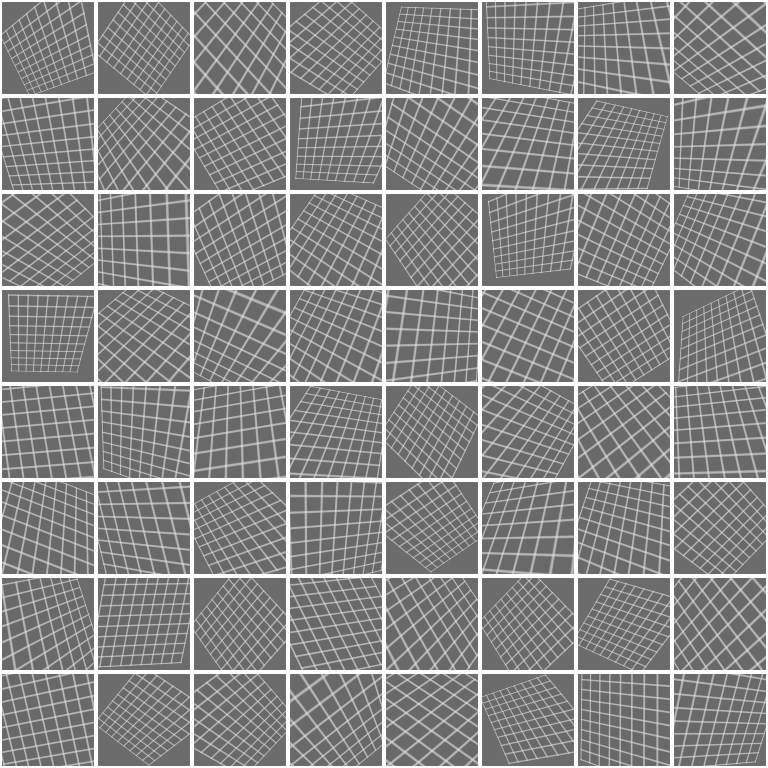
This pattern is drawn by a WebGL 2 fragment shader. Its source:

```glsl
#version 300 es
precision highp float;

uniform vec2 u_resolution;
out vec4 fragColor;

const float TILES = 8.0;            // repeats across and down
const float FRAME_WIDTH = 0.042;    // white frame, in tiles
const float GRID_HALF = 4.5;        // half the grid size, in meshes
const float LINE_HALF = 0.068;      // half line width, in meshes
const float LINE_SOFTNESS = 0.05;   // least edge blur, in meshes
const vec2 MESH_RANGE = vec2(6.4, 11.6); // meshes per tile, large to small
const float MAX_TURN = 0.785;       // radians either way
const float MAX_TILT = 0.42;        // perspective strength
const float MAX_SKEW = 0.16;
const float MAX_SHIFT = 0.5;        // grid offset, in meshes

const float GROUND = 0.425;
const float MESH_FILL = 0.41;
const float LINE = 0.71;
const float CROSSING = 0.82;
const float FRAME = 1.0;

// Four random values in 0..1 for a tile
vec4 hash4(vec2 tile, float seed) {
    vec4 p = fract(vec4(tile.xyx, seed + tile.y) * vec4(0.1031, 0.1030, 0.0973, 0.1099));
    p += dot(p, p.wzxy + 33.33);
    return fract((p.xxyz + p.yzzw) * p.zywx);
}

mat2 rotation(float angle) {
    float c = cos(angle), s = sin(angle);
    return mat2(c, s, -s, c);
}

// Grey level of a tilted, finite grid; p is centred on the tile
float tiltedGrid(vec2 p, vec2 tile, float pixel) {
    vec4 pose = hash4(tile, 3.7);
    vec4 warp = hash4(tile, 19.3) * 2.0 - 1.0;

    // Projective map from tile to mesh coordinates
    float density = mix(MESH_RANGE.x, MESH_RANGE.y, pose.y * sqrt(pose.y));
    float depth = 1.0 + dot(warp.xy * MAX_TILT, p);
    vec2 q = rotation((pose.x * 2.0 - 1.0) * MAX_TURN) * p;
    q += warp.z * MAX_SKEW * q.yx;
    vec2 mesh = q * density / depth + (pose.zw * 2.0 - 1.0) * MAX_SHIFT;

    // Lines lie on half integers
    float meshPixel = pixel * density / depth;
    float edge = max(LINE_SOFTNESS, 0.7 * meshPixel);
    vec2 gap = abs(fract(mesh) - 0.5);
    vec2 lines = 1.0 - smoothstep(LINE_HALF - edge, LINE_HALF + edge, gap);

    // Limit the grid to a square
    vec2 reach = abs(mesh) - GRID_HALF - LINE_HALF;
    float inside = 1.0 - smoothstep(-edge, edge, max(reach.x, reach.y));

    float level = mix(MESH_FILL, LINE, max(lines.x, lines.y));
    level = mix(level, CROSSING, lines.x * lines.y);
    return mix(GROUND, level, inside);
}

void main() {
    vec2 uv = gl_FragCoord.xy / u_resolution * TILES;
    vec2 tile = mod(floor(uv), TILES);
    vec2 p = fract(uv) - 0.5;
    float pixel = TILES / min(u_resolution.x, u_resolution.y);

    float level = tiltedGrid(p, tile, pixel);

    // Frame shared by neighbouring tiles
    float border = 0.5 - max(abs(p.x), abs(p.y));
    float frame = 1.0 - smoothstep(-0.6 * pixel, 0.6 * pixel, border - 0.5 * FRAME_WIDTH);
    fragColor = vec4(vec3(mix(level, FRAME, frame)), 1.0);
}
```
